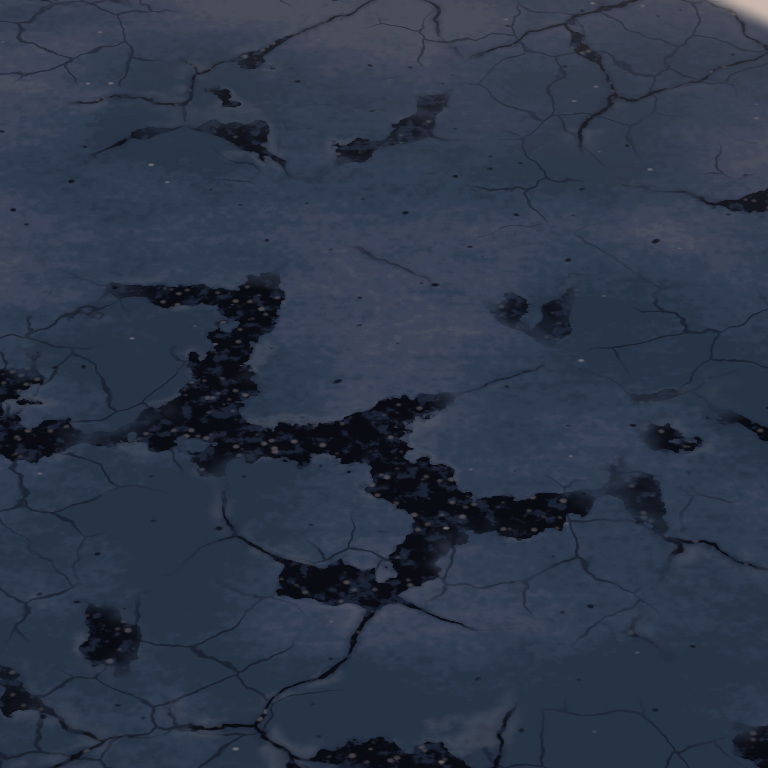
This texture is drawn by a WebGL 2 fragment shader. Its source:

```glsl
#version 300 es
precision highp float;
// Weathered blue-grey asphalt with branching cracks, crumbled holes and loose grit.
uniform vec2 u_resolution;
out vec4 fragColor;

const vec3 DEEP = vec3(0.15, 0.20, 0.27);
const vec3 SLATE = vec3(0.18, 0.23, 0.31);
const vec3 WORN = vec3(0.23, 0.26, 0.34);
const vec3 PALE = vec3(0.29, 0.31, 0.36);
const vec3 SHADE = vec3(0.10, 0.13, 0.20);
const vec3 PIT = vec3(0.03, 0.035, 0.06);
const vec3 GRIT = vec3(0.42, 0.39, 0.39);
const vec3 SUNLIT = vec3(0.78, 0.71, 0.67);

vec2 hash2(vec2 p) {
  vec3 q = fract(p.xyx * vec3(0.1031, 0.1030, 0.0973));
  q += dot(q, q.yzx + 33.33);
  return fract((q.xx + q.yz) * q.zy);
}

float valueNoise(vec2 p) {
  vec2 c = floor(p), f = fract(p);
  f = f * f * (3.0 - 2.0 * f);
  float low = mix(hash2(c).x, hash2(c + vec2(1, 0)).x, f.x);
  float high = mix(hash2(c + vec2(0, 1)).x, hash2(c + vec2(1, 1)).x, f.x);
  return mix(low, high, f.y);
}

float fbm(vec2 p) {
  float sum = 0.0, amplitude = 0.516;
  for (int i = 0; i < 5; i++) {
    sum += amplitude * valueNoise(p);
    p = mat2(1.6, 1.2, -1.2, 1.6) * p + 17.3;
    amplitude *= 0.5;
  }
  return sum;
}

// Distance to the nearest border between cells of a jittered grid.
float cellBorder(vec2 p) {
  vec2 c = floor(p), f = fract(p), nearest = vec2(8.0);
  for (int i = 0; i < 9; i++) {
    vec2 o = vec2(i % 3 - 1, i / 3 - 1);
    vec2 r = o + hash2(c + o) - f;
    if (dot(r, r) < dot(nearest, nearest)) nearest = r;
  }
  float border = 8.0;
  for (int i = 0; i < 25; i++) {
    vec2 o = vec2(i % 5 - 2, i / 5 - 2);
    vec2 r = o + hash2(c + o) - f, gap = r - nearest;
    if (dot(gap, gap) > 0.0001)
      border = min(border, dot(0.5 * (r + nearest), normalize(gap)));
  }
  return border;
}

// Scattered round bits; share is the fraction of cells that hold one.
float specks(vec2 p, float share, float radius, float soft) {
  vec2 c = floor(p);
  float cover = 0.0;
  for (int i = 0; i < 9; i++) {
    vec2 id = c + vec2(i % 3 - 1, i / 3 - 1);
    vec2 pick = hash2(id + 71.0);
    float size = radius * (0.4 + 0.6 * pick.y);
    float bit = 1.0 - smoothstep(size - soft, size + soft, length(p - id - hash2(id)));
    cover = max(cover, bit * step(pick.x, share) * (0.4 + 0.6 * pick.y));
  }
  return cover;
}

float band(float d, float width, float soft) {
  return 1.0 - smoothstep(width, width + soft, d);
}

// Slab tone: broad stains, fine grain and faint sideways streaks.
vec3 slab(vec2 uv, vec2 g) {
  float t = fbm(g * vec2(3.0, 4.5)) + 0.22 * (uv.y - 0.5);
  t += 0.12 * (0.5 - uv.x) * (1.0 - uv.y);
  t += 0.30 * (fbm(g * 95.0) - 0.5) + 0.18 * (fbm(g * vec2(14.0, 60.0)) - 0.5);
  vec3 tone = mix(DEEP, SLATE, smoothstep(0.32, 0.50, t));
  tone = mix(tone, WORN, smoothstep(0.50, 0.68, t));
  return mix(tone, PALE, 0.8 * smoothstep(0.68, 0.84, t));
}

void main() {
  vec2 uv = gl_FragCoord.xy / u_resolution;
  float soft = max(0.0035, 1.5 / u_resolution.y);
  // Receding ground plane
  vec2 g = vec2((uv.x - 0.5) * (1.0 + 0.35 * uv.y), uv.y * (1.5 + 0.4 * uv.y)) + 5.0;
  vec2 bend = 0.02 * sin(g.yx * vec2(9.0, 7.0)) + 0.09 * (vec2(fbm(g * 9.0), fbm(g * 9.0 + 40.0)) - 0.5);
  vec2 bent = mat2(0.95, 0.3, -0.3, 0.95) * (g + bend);
  vec3 color = slab(uv, g);

  // Hairline network
  float hair = cellBorder(bent * 7.5 + 3.0) / 7.5;
  float hairFade = smoothstep(0.46, 0.62, fbm(g * 4.0 + 60.0) + 0.08 * (0.5 - uv.y));
  color = mix(color, SHADE * 0.75, 0.7 * hairFade * band(hair, 0.0006, soft));

  // Main cracks swell into holes near the middle
  float border = cellBorder(bent * 2.9) / 2.9;
  vec2 offset = uv - vec2(0.5, 0.42);
  float swell = 0.5 + 1.6 * (fbm(g * 4.0 + 90.0) - 0.5) + 0.2 * exp(-8.0 * dot(offset, offset));
  swell = smoothstep(0.62, 0.90, swell);
  float ragged = fbm(g * 30.0) - 0.5;
  float width = 0.001 + 0.042 * swell + 0.09 * ragged * swell + 0.006 * max(ragged, 0.0);
  float fade = max(smoothstep(0.36, 0.54, fbm(g * 3.0 + 25.0)), swell);
  float rim = band(border - width, 0.004, 0.035) * smoothstep(0.48, 0.68, fbm(g * 16.0 + 8.0));
  color = mix(color, PALE * 1.05, 0.6 * rim * fade);
  color = mix(color, SHADE, 0.4 * fade * band(border - width, 0.002, 0.012));

  // Rubble in the openings
  float rubble = fbm(g * 70.0 + 12.0);
  vec3 inside = mix(PIT, SHADE, smoothstep(0.48, 0.72, rubble));
  inside = mix(inside, GRIT, 0.65 * specks(g * 75.0, 0.16, 0.38, 0.2));
  color = mix(color, inside, 0.95 * fade * band(border, width, soft));

  // Loose chips and small pits
  color = mix(color, PIT, 0.8 * specks(g * vec2(26.0, 30.0) + 9.0 + 0.4 * ragged, 0.07, 0.13, 0.07));
  color = mix(color, GRIT * 1.2, 0.8 * specks(g * vec2(20.0, 26.0) + 31.0, 0.04, 0.09, 0.05));

  // Warm far edge and sunlit corner
  color = mix(color, PALE * vec3(1.0, 0.95, 0.93), 0.45 * smoothstep(0.75, 1.2, uv.y + 0.2 * uv.x));
  float corner = (uv.x - 0.94) + 2.2 * (uv.y - 0.99);
  color = mix(color, SUNLIT, smoothstep(-0.02, 0.05, corner));
  fragColor = vec4(color, 1.0);
}
```
